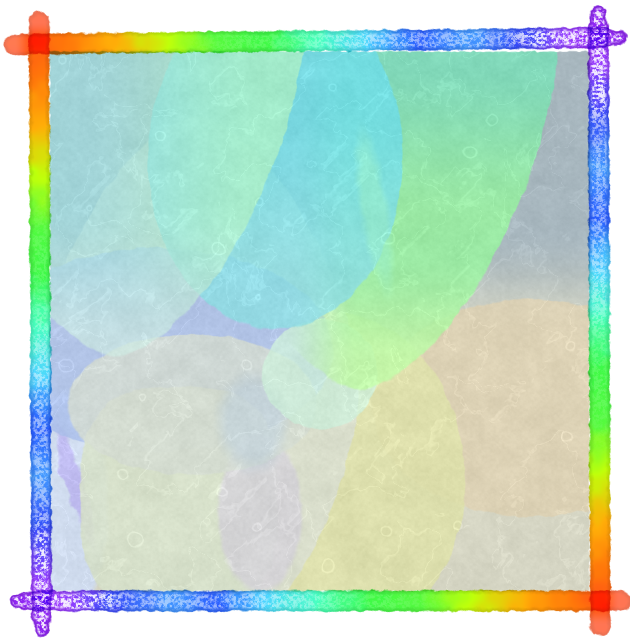
Give the GLSL for this background, as a Shadertoy shader.

```glsl
// Pale overlapping washes of paint on a square sheet, framed by four rough
// rainbow brush bars that cross at the corners. Washes are noise-warped
// superellipses; bars are capsules. The canvas is 100 units tall.

const vec3 WHITE = vec3(1.0);

float hash(vec2 p) {
    return fract(sin(dot(p, vec2(127.1, 311.7))) * 43758.5453);
}

float noise(vec2 p) {
    vec2 i = floor(p), f = fract(p);
    f = f * f * (3.0 - 2.0 * f);
    return mix(mix(hash(i), hash(i + vec2(1, 0)), f.x),
               mix(hash(i + vec2(0, 1)), hash(i + vec2(1, 1)), f.x), f.y);
}

float fbm(vec2 p) {
    float sum = 0.0, amp = 0.5;
    for (int i = 0; i < 5; i++) {
        sum += amp * noise(p);
        p = mat2(1.6, 1.2, -1.2, 1.6) * p + 7.3;
        amp *= 0.5;
    }
    return sum;
}

// Approximate distance to a superellipse; power 2 is a plain ellipse
float blob(vec2 p, vec2 center, vec2 radii, float power) {
    vec2 q = pow(abs(p - center) / radii + 1e-4, vec2(power));
    return (pow(q.x + q.y, 1.0 / power) - 1.0) * min(radii.x, radii.y);
}

vec3 wash(vec3 base, float d, vec3 tint, float opacity, float soft) {
    return mix(base, tint, opacity * smoothstep(soft, -soft, d));
}

vec3 rainbow(float t) {
    vec3 stops[13] = vec3[13](
        vec3(1.0, 0.28, 0.10), vec3(1.0, 0.46, 0.04), vec3(1.0, 0.68, 0.03),
        vec3(0.75, 1.0, 0.04), vec3(0.34, 0.98, 0.24), vec3(0.24, 0.98, 0.28),
        vec3(0.28, 1.0, 0.75), vec3(0.30, 0.84, 1.0), vec3(0.16, 0.36, 1.0),
        vec3(0.26, 0.60, 1.0), vec3(0.20, 0.30, 0.98), vec3(0.60, 0.24, 1.0),
        vec3(0.56, 0.14, 0.95));
    float x = clamp(t, 0.0, 0.999) * 12.0;
    int i = int(x);
    return mix(stops[i], stops[i + 1], fract(x));
}

// Brush bar from its red end to its violet end, multiplied onto the base
vec3 bar(vec3 base, vec2 p, vec2 redEnd, vec2 violetEnd, float aa) {
    vec2 axis = violetEnd - redEnd;
    float t = clamp(dot(p - redEnd, axis) / dot(axis, axis), 0.0, 1.0);
    float width = mix(1.6, 1.1, smoothstep(0.97, 1.0, t));
    float d = length(p - redEnd - axis * t) - width + (fbm(p * 1.1) - 0.5) * 0.7;
    vec3 ink = rainbow(t + 0.025 * (noise(p * 0.6) - 0.5));
    // Pale speckled core, strongest in the blues and violets
    float core = smoothstep(-0.1, -0.8, d);
    float speckle = smoothstep(0.3, 0.65, fbm(p * 3.0));
    float pale = 0.15 + 0.35 * smoothstep(0.42, 0.6, t) + 0.4 * smoothstep(0.8, 0.87, t);
    pale *= smoothstep(0.25, 0.4, t);
    ink = mix(ink * mix(0.9, 1.0, core), WHITE, core * speckle * pale);
    float cover = smoothstep(aa, -aa, d) * mix(0.75, 1.0, smoothstep(0.0, 0.03, t));
    return base * mix(WHITE, ink, cover);
}

vec3 sheet(vec2 p, float aa) {
    vec2 w = p + 0.9 * (vec2(fbm(p * 0.5), fbm(p * 0.5 + 31.0)) - 0.5);
    // Ground: slate above, sand below
    vec3 c = mix(vec3(0.84, 0.84, 0.77), vec3(0.66, 0.72, 0.75), smoothstep(46.0, 64.0, p.y));
    // Lower washes
    c = wash(c, blob(w, vec2(83, 36.2), vec2(24.7, 17), 2.0), vec3(0.87, 0.82, 0.70), 0.85, aa);
    c = wash(c, blob(w, vec2(52.1, 25.1), vec2(20.6, 26), 2.0), vec3(0.87, 0.88, 0.67), 0.9, aa);
    c = wash(c, blob(w, vec2(30.6, 38.8), vec2(25.4, 43), 1.6), vec3(0.85, 0.87, 0.82), 0.85, aa);
    c = wash(c, blob(w, vec2(9.4, 20.6), vec2(7.5, 18), 2.0), vec3(0.82, 0.87, 0.95), 0.95, 0.5);
    vec2 bent = w + vec2(0.25 * (w.y - 24.0) + 2.5 * (fbm(p * 0.3) - 0.5), 0.0);
    c = wash(c, blob(bent, vec2(11.6, 24), vec2(1.3, 9.5), 2.0), vec3(0.73, 0.70, 0.94), 0.8, 0.3);
    c = wash(c, blob(w, vec2(24.7, 45.3), vec2(27.3, 15.9), 2.0), vec3(0.67, 0.75, 0.92), 0.85, aa);
    c = wash(c, blob(w, vec2(28, 21.9), vec2(15.4, 17.6), 3.0), vec3(0.84, 0.88, 0.79), 0.9, aa);
    c = wash(c, blob(w, vec2(40.6, 19.9), vec2(6.5, 12.4), 2.0), vec3(0.83, 0.82, 0.85), 0.8, 0.4);
    c = wash(c, blob(w, vec2(30, 36.8), vec2(19.5, 11), 2.0), vec3(0.83, 0.86, 0.82), 0.85, aa);
    c = wash(c, blob(w, vec2(39.5, 34), vec2(5, 7), 2.0), vec3(0.75, 0.82, 0.87), 0.6, 1.5);
    c = wash(c, blob(w, vec2(50, 41.5), vec2(9, 8.5), 2.0), vec3(0.80, 0.93, 0.85), 0.8, aa);
    // Green lobe, its left side fading out
    vec3 green = mix(vec3(0.75, 0.97, 0.65), vec3(0.60, 0.94, 0.63), smoothstep(42.0, 60.0, p.y));
    green = mix(green, vec3(0.49, 0.87, 0.73), smoothstep(65.0, 91.0, p.y));
    c = wash(c, blob(w, vec2(56.4, 94.8), vec2(31, 55.7), 1.6), green,
             0.88 * smoothstep(44.0, 56.0, p.x), aa);
    // Turquoise lobe with a greener streak
    vec3 turquoise = mix(vec3(0.56, 0.87, 0.89), vec3(0.44, 0.87, 0.91), smoothstep(50.0, 85.0, p.y));
    c = wash(c, blob(w, vec2(43, 75.3), vec2(19.9, 26.7), 2.0), turquoise, 0.84, aa);
    vec2 slant = w + vec2(0.15 * (w.y - 67.0), 0.0);
    c = wash(c, blob(slant, vec2(58.5, 67), vec2(2, 11), 2.0), vec3(0.60, 0.93, 0.79), 0.6, 0.7);
    // Upper left lobe
    vec3 mint = mix(vec3(0.62, 0.87, 0.88), vec3(0.70, 0.95, 0.76), smoothstep(12.0, 42.0, p.x));
    mint = mix(vec3(0.80, 0.91, 0.88), mint, smoothstep(44.0, 68.0, p.y));
    c = wash(c, blob(w, vec2(18.2, 96.1), vec2(29.4, 51.8), 1.6), mint, 0.72, aa);
    // Paint grain, thin veins and scattered drops
    c += 0.06 * (fbm(p * 0.35) - 0.5) + 0.05 * (fbm(p * 2.2) - 0.5);
    c += 0.035 * smoothstep(0.025, 0.0, abs(fbm(p * 0.16 + 2.0 * fbm(p * 0.12)) - 0.5));
    for (int i = 0; i < 22; i++) {
        vec2 seed = vec2(float(i), 4.0);
        vec2 drop = 9.0 + 82.0 * vec2(hash(seed), hash(seed + 9.0));
        float size = 0.3 + 0.8 * hash(seed + 17.0);
        c += 0.05 * smoothstep(0.25, 0.0, abs(length(w - drop) - size));
    }
    return c;
}

void mainImage(out vec4 fragColor, in vec2 fragCoord) {
    vec2 p = fragCoord / iResolution.y * 100.0;
    float aa = 100.0 / iResolution.y;
    vec2 edge = abs(p - vec2(49.95, 49.8)) - 42.15;
    float inside = smoothstep(aa, -aa, max(edge.x, edge.y) + 0.3 * (noise(p * 2.0) - 0.5));
    vec3 col = mix(WHITE, sheet(p, aa), inside);
    // Frame: top, left, right, bottom
    col = bar(col, p, vec2(2.2, 93.1), vec2(96.8, 94.1), aa);
    col = bar(col, p, vec2(6.1, 96.6), vec2(6.5, 1.6), aa);
    col = bar(col, p, vec2(93.8, 2.3), vec2(93.5, 98.0), aa);
    col = bar(col, p, vec2(96.9, 6.1), vec2(2.7, 6.1), aa);
    fragColor = vec4(clamp(col, 0.0, 1.0), 1.0);
}
```
